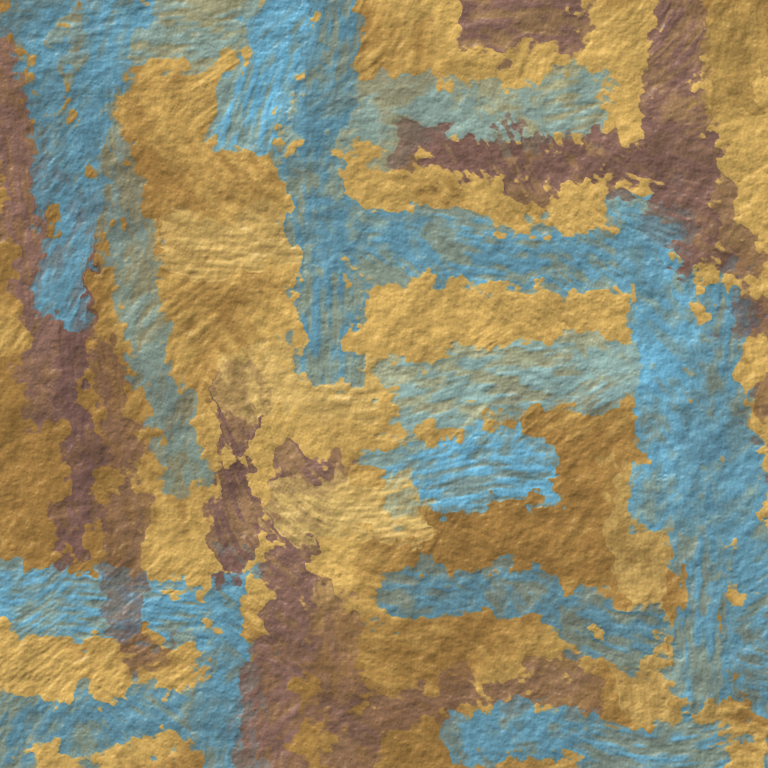
Reproduce this background procedurally as a WebGL 2 fragment shader.

```glsl
#version 300 es
precision highp float;
// Thick oil paint: ragged blue and brown brush bands crossing an ochre ground, lit from the upper left.
uniform vec2 u_resolution;
out vec4 fragColor;

float hash(vec2 p) {
    return fract(sin(dot(p, vec2(127.1, 311.7))) * 43758.5);
}

float noise(vec2 p) {
    vec2 cell = floor(p), f = fract(p);
    f = f * f * (3.0 - 2.0 * f);
    return mix(mix(hash(cell), hash(cell + vec2(1, 0)), f.x),
               mix(hash(cell + vec2(0, 1)), hash(cell + vec2(1, 1)), f.x), f.y);
}

float fbm(vec2 p) {
    float sum = 0.0, amp = 0.57;
    for (int i = 0; i < 3; i++) {
        sum += amp * noise(p);
        p = mat2(0.8, 0.6, -0.6, 0.8) * p * 2.1 + 7.3;
        amp *= 0.5;
    }
    return sum;
}

// Short bristle marks, stretched along x
float bristles(vec2 q) {
    return 0.6 * noise(q * vec2(24, 120)) + 0.4 * noise(q * vec2(60, 210) + 5.1);
}

vec2 rotate(vec2 p, float angle) {
    float c = cos(angle), s = sin(angle);
    return vec2(c * p.x + s * p.y, c * p.y - s * p.x);
}

// Pigment in rgb, paint height in a
vec4 paint(vec2 p) {
    vec2 bend = vec2(noise(p * 5.0), noise(p * 5.0 + 31.7)) - 0.5;
    float rag = fbm(p * 27.0) - 0.5;
    float grain = fbm(p * 80.0);
    float patches = noise(p * 7.0 + 12.6);

    // Ochre ground, dabbed in two crossing directions
    vec2 swirl = p + bend * 0.14;
    float dabs = mix(bristles(rotate(swirl, 0.75)), bristles(rotate(swirl, -0.9)), smoothstep(0.4, 0.6, patches));
    float tone = smoothstep(0.3, 0.64, fbm(p * 4.0 + 3.7) + 0.25 * (dabs - 0.5) + 0.2 * rag);
    vec3 pigment = mix(vec3(0.59, 0.45, 0.25), vec3(0.77, 0.63, 0.36), tone);
    float height = 0.45 * dabs;

    // Overlapping brush bands, upright or level
    for (int i = 0; i < 36; i++) {
        float id = float(i);
        float size = hash(vec2(id, 1.3)), shade = hash(vec2(id, 2.7)), tilt = hash(vec2(id, 4.9));
        int kind = i % 6;
        bool upright = kind == 0 || kind == 4 || (kind != 3 && (i / 6) % 2 == 0);
        vec2 center = fract(id * vec2(0.7549, 0.5698) + vec2(0.31, 0.12)) * 1.08 - 0.04;
        float angle = (upright ? 1.57 : 0.0) + (tilt - 0.5) * (upright ? 0.45 : 0.25);
        vec2 q = rotate(p + bend * 0.045 - center, angle);

        vec3 color = mix(vec3(0.36, 0.50, 0.55), vec3(0.43, 0.67, 0.78), shade);
        vec2 extent = vec2(0.10 + 0.13 * size, 0.034 + 0.018 * shade);
        if (kind == 1 || kind == 4) {
            color = mix(vec3(0.44, 0.33, 0.30), vec3(0.51, 0.39, 0.34), shade);
            extent = vec2(0.08 + 0.12 * size, 0.028 + 0.014 * shade);
        } else if (kind == 2) {
            color = mix(vec3(0.63, 0.50, 0.28), vec3(0.79, 0.67, 0.41), shade);
            extent = vec2(0.07 + 0.06 * size, 0.04);
        }
        extent *= upright ? vec2(1.3, 0.9) : vec2(1);

        vec2 d = abs(q) - extent + 0.015;
        float dist = length(max(d, 0.0)) + min(max(d.x, d.y), 0.0) - 0.015;
        if (dist > 0.06) continue;

        // Dry bristles break the edges; thin paint lets lower layers through
        float marks = mix(bristles(q + id * 3.17), dabs, 0.8 * smoothstep(0.3, 0.6, noise(p * 6.0 + id)));
        dist += rag * 0.07 + (marks - 0.5) * 0.026 + (grain - 0.5) * 0.036;
        float cover = smoothstep(0.004, -0.004, dist);
        float body = mix(0.62, 1.0, smoothstep(0.25, 0.6, marks + rag * 0.7));
        body *= tilt > 0.8 ? 0.65 : 1.0;
        pigment = mix(pigment, color * (0.9 + 0.2 * marks), cover * body);
        height = mix(height, 0.08 + 0.45 * marks, smoothstep(0.012, -0.012, dist));
    }

    // Lumps and grain under all layers
    height += 1.9 * fbm(p * 14.0 + 9.2) + 0.85 * grain;
    pigment *= 0.88 + 0.24 * fbm(p * 38.0 + 2.4);
    return vec4(pigment, height);
}

void main() {
    vec2 p = gl_FragCoord.xy / min(u_resolution.x, u_resolution.y);
    float e = 0.0015;
    vec4 here = paint(p);
    vec2 slope = vec2(paint(p + vec2(e, 0)).a, paint(p + vec2(0, e)).a) - here.a;

    // Raking light and pale glints on the ridges
    float relief = clamp(dot(slope / e, vec2(0.5, -0.85)) * 0.0026, -0.42, 0.42);
    vec3 color = here.rgb * (1.0 + relief);
    color = mix(color, vec3(0.80, 0.78, 0.72), 0.5 * smoothstep(0.1, 0.42, relief));
    fragColor = vec4(clamp(color, 0.0, 1.0), 1.0);
}
```
